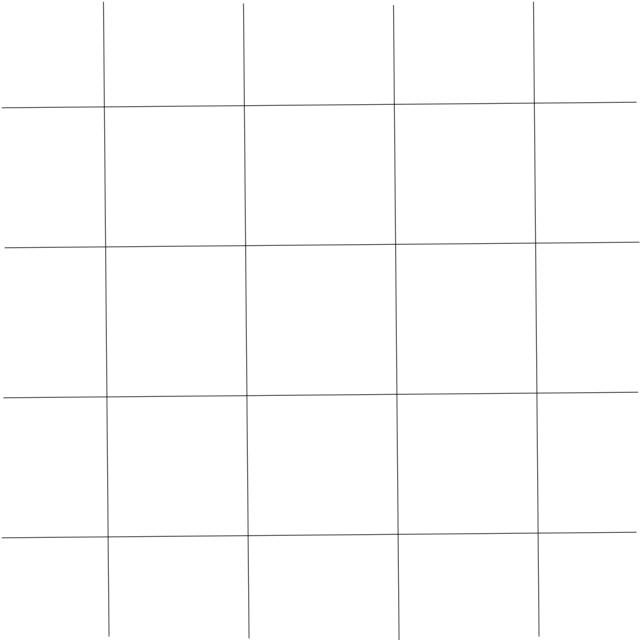
Reproduce this pattern procedurally as a WebGL 1 fragment shader.

```glsl
precision highp float;
// Slightly tilted grid of four by four fine grey lines with uneven ends on white.

uniform vec2 u_resolution;

const vec3 PAPER = vec3(1.0);
const float INK = 0.57;             // opacity of one black line
const vec2 CENTER = vec2(0.50195, 0.5);
const float TILT = 0.00873;         // radians, counterclockwise
const float LINE_WIDTH = 0.00195;
const float LINE_LENGTH = 0.992;
const float INNER_OFFSET = 0.11719; // center to the two inner lines
const float OUTER_GAP = 0.21875;    // inner line to outer line

// Slide of each line along itself: left to right, then bottom to top
const vec4 VERTICAL_SLIDE = vec4(0.0042, -0.0003, -0.0049, -0.0016);
const vec4 HORIZONTAL_SLIDE = vec4(-0.0062, -0.0017, 0.0023, -0.0003);

// Share of a pixel-wide window at x covered by a band of the given width
float bandCoverage(float x, float width, float pixel) {
  float high = min(x + 0.5 * pixel, 0.5 * width);
  float low = max(x - 0.5 * pixel, -0.5 * width);
  return clamp((high - low) / pixel, 0.0, 1.0);
}

// Coverage by one line, given the distances across and along it
float lineCoverage(float across, float along, float pixel) {
  return bandCoverage(across, LINE_WIDTH, pixel)
       * bandCoverage(along, LINE_LENGTH, pixel);
}

float lineOffset(float index) {
  float k = index - 1.5;
  return sign(k) * (INNER_OFFSET + OUTER_GAP * step(1.0, abs(k)));
}

void main() {
  float pixel = 1.0 / min(u_resolution.x, u_resolution.y);
  vec2 p = (gl_FragCoord.xy - 0.5 * u_resolution) * pixel + 0.5 - CENTER;

  // Turn into the frame of the grid
  vec2 axis = vec2(cos(TILT), sin(TILT));
  vec2 q = vec2(dot(p, axis), dot(p, vec2(-axis.y, axis.x)));

  // Translucent lines darken where they cross
  float light = 1.0;
  for (int i = 0; i < 4; i++) {
    float offset = lineOffset(float(i));
    float vertical = lineCoverage(q.x - offset, q.y - VERTICAL_SLIDE[i], pixel);
    float horizontal = lineCoverage(q.y - offset, q.x - HORIZONTAL_SLIDE[i], pixel);
    light *= (1.0 - INK * vertical) * (1.0 - INK * horizontal);
  }

  gl_FragColor = vec4(PAPER * light, 1.0);
}
```
